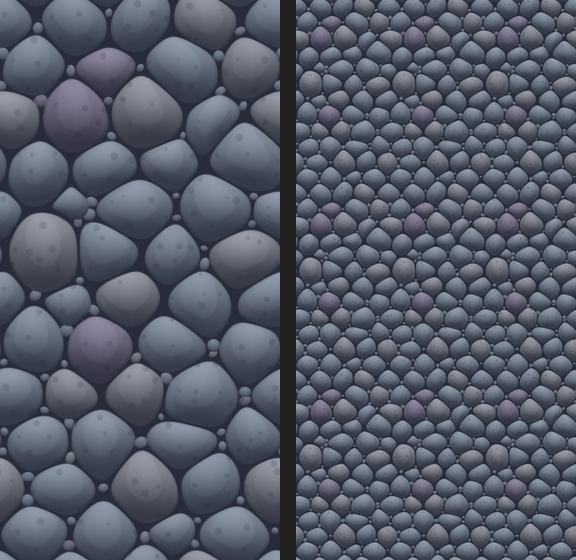
Left: one tile. Right: repeated 3 by 3.
A Shadertoy shader for this texture:

```glsl
// Tiling wall of smooth, speckled slate stones with small pebbles in the dark gaps.
#define GRID vec2(4.0, 12.0)       // stones across and up the canvas
#define SPOT_GRID vec2(12.0, 24.0) // speckles across and up
#define JITTER 0.36                // irregularity of stone positions
#define SIZE_SPREAD 0.020          // difference between large and small stones
#define GAP 0.002                  // extra space around each stone
#define PEBBLE_SIZE 0.025
#define SPOT_DEPTH 0.16
#define GROUND vec3(0.155, 0.170, 0.222)
#define SHADE vec3(0.195, 0.217, 0.270)
#define LIGHT vec3(0.600, 0.637, 0.695)

const vec2 CANVAS = vec2(1.0, 2.0);

vec3 hash3(vec2 c) {
    vec3 q = fract(c.xyx * vec3(0.1031, 0.1030, 0.0973));
    q += dot(q, q.yxz + 33.33);
    return fract((q.xxy + q.yzz) * q.zyx);
}

// Stone centre (xy) and weight (z) on a jittered brick lattice that wraps;
// most stones are large, a few are much smaller
vec3 stoneSite(vec2 c) {
    vec3 h = hash3(mod(c, GRID) + 17.0);
    vec2 offset = vec2(0.5 + 0.5 * mod(c.y, 2.0), 0.5);
    float size = 1.0 - pow(1.0 - h.z, 3.0);
    return vec3((c + offset + JITTER * (h.xy - 0.5)) * CANVAS / GRID, SIZE_SPREAD * size);
}

float power(vec2 p, vec3 site) {
    vec2 v = p - site.xy;
    return dot(v, v) - site.z;
}

// Point where three neighbouring stones meet
vec2 gapCentre(vec3 a, vec3 b, vec3 c) {
    vec2 u = b.xy - a.xy, v = c.xy - a.xy;
    float r = 0.5 * (dot(u, u) + a.z - b.z);
    float s = 0.5 * (dot(v, v) + a.z - c.z);
    return a.xy + vec2(r * v.y - s * u.y, s * u.x - r * v.x) / (u.x * v.y - u.y * v.x);
}

// Coverage of the scattered round speckles
float speckles(vec2 p, float px) {
    vec2 cellSize = CANVAS / SPOT_GRID, base = floor(p / cellSize);
    float cover = 0.0;
    for (int y = -1; y <= 1; y++)
    for (int x = -1; x <= 1; x++) {
        vec2 c = base + vec2(x, y);
        vec3 h = hash3(mod(c, SPOT_GRID) + 71.0);
        float radius = mix(0.005, 0.014, h.z);
        float d = length(p - (c + 0.1 + 0.8 * h.xy) * cellSize) - radius;
        cover = max(cover, 1.0 - smoothstep(-px, px, d));
    }
    return cover;
}

// Colour from slope (about -1 to 1), edge distance, speckle and kind of rock
vec3 rock(vec2 slope, float d, float spot, float kind) {
    float t = 0.51 + 0.40 * slope.y - 0.06 * abs(slope.x);
    t -= 0.07 * smoothstep(0.82, 0.92, length(slope - vec2(-0.04, 0.25)));
    t -= (0.09 - 0.04 * slope.y) * smoothstep(-0.014, 0.0, d);
    t = clamp(t, 0.03, 1.0) * (1.0 - SPOT_DEPTH * spot) - 0.03 * spot;
    vec3 tint = kind < 0.77 ? vec3(0.98, 1.0, 1.0)
              : kind < 0.93 ? vec3(1.05, 1.01, 0.98) : vec3(0.99, 0.89, 0.95);
    return mix(SHADE, LIGHT, t) * tint;
}

void mainImage(out vec4 fragColor, in vec2 fragCoord) {
    vec2 p = fragCoord / iResolution.xy * CANVAS;
    float px = 0.9 / iResolution.x;
    vec2 base = floor(p * GRID / CANVAS);
    float spot = speckles(p, px);
    vec3 color = GROUND;

    // Pebbles: up to two gaps above each stone
    for (int y = -2; y <= 0; y++)
    for (int x = -2; x <= 1; x++)
    for (int k = 0; k < 2; k++) {
        vec2 c = base + vec2(x, y);
        float odd = mod(c.y, 2.0);
        vec2 side = k == 0 ? vec2(1.0, 0.0) : vec2(odd - 1.0, 1.0);
        vec2 v = p - gapCentre(stoneSite(c), stoneSite(c + side), stoneSite(c + vec2(odd, 1.0)));
        vec3 h = hash3(mod(c, GRID) + 37.0 + 20.0 * float(k));
        if (h.x > 0.55) continue;
        float radius = PEBBLE_SIZE * mix(0.5, 1.0, h.y), a = 6.2832 * h.z;
        vec2 q = mat2(cos(a), sin(a), -sin(a), cos(a)) * v * vec2(1.0, 1.0 + 0.9 * h.x);
        float d = length(q) - radius;
        vec3 pebble = rock(0.8 * v / radius, d, spot, h.z);
        color = mix(color, pebble, 1.0 - smoothstep(-px, px, d));
    }

    // Stone whose cell holds this point
    vec2 home = base;
    float nearest = 1e3;
    for (int y = -2; y <= 2; y++)
    for (int x = -2; x <= 2; x++) {
        vec2 c = base + vec2(x, y);
        float w = power(p, stoneSite(c));
        if (w < nearest) { nearest = w; home = c; }
    }

    // Rounded cell: smooth maximum of the borders with its neighbours
    vec3 site = stoneSite(home);
    float size = site.z / SIZE_SPREAD, sum = 0.0, softSum = 0.0;
    float roundness = mix(0.010, 0.022, size), softness = mix(0.028, 0.048, size);
    vec2 slope = vec2(0.0);
    for (int y = -2; y <= 2; y++)
    for (int x = -2; x <= 2; x++) {
        if (x == 0 && y == 0) continue;
        vec3 other = stoneSite(home + vec2(x, y));
        vec2 v = other.xy - site.xy;
        float border = 0.5 * (nearest - power(p, other)) / length(v);
        float soft = exp(border / softness);
        sum += exp(border / roundness);
        softSum += soft;
        slope += soft * normalize(v);
    }
    float d = roundness * log(sum) + GAP;
    float kind = hash3(mod(home, GRID) + 113.0).x;
    vec3 stone = rock(1.5 * slope / softSum, d, spot, kind);
    color = mix(color, stone, 1.0 - smoothstep(-px, px, d));
    fragColor = vec4(color, 1.0);
}
```
